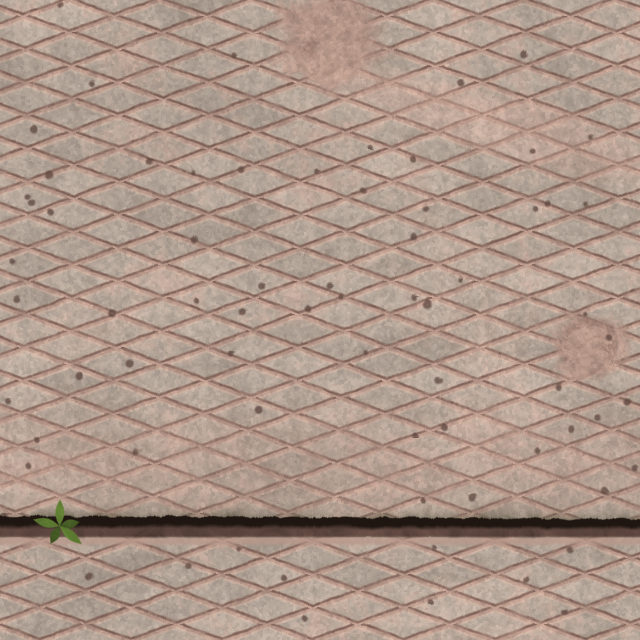
A Shadertoy shader for this texture:

```glsl
// Worn paving slabs stamped with a lattice of flat diamonds, split by a dark joint.
// Each slab is a skewed grid: raised tiles, dusty pink grooves, a lit rim and a shadow.
// Layered sines give stains and ragged edges; cellular noise gives grain and grit.

const vec2 PITCH = vec2(0.1422, 0.0518);  // diamond spacing across and up
const vec3 TILE_LIGHT = vec3(0.75, 0.69, 0.64);
const vec3 TILE_DARK = vec3(0.63, 0.575, 0.53);
const vec3 DUST = vec3(0.72, 0.595, 0.54);
const vec3 RIM = vec3(0.81, 0.70, 0.635);
const vec3 SHADOW = vec3(0.50, 0.385, 0.345);
const vec3 SOIL = vec3(0.36, 0.27, 0.24);
const vec3 BLACK = vec3(0.12, 0.085, 0.065);
const vec3 LEAF = vec3(0.32, 0.42, 0.17);

vec2 hash2(vec2 p) {
    vec2 q = vec2(dot(p, vec2(127.1, 311.7)), dot(p, vec2(269.5, 183.3)));
    return fract(sin(q) * 43758.5);
}

// Nearest scattered point: x = distance, y = random value of that point
vec2 cellular(vec2 p) {
    vec2 cell = floor(p), best = vec2(9.0, 0.0);
    for (int j = -1; j <= 1; j++)
    for (int i = -1; i <= 1; i++) {
        vec2 c = cell + vec2(i, j);
        vec2 h = hash2(c);
        float d = length(c + h - p);
        if (d < best.x) best = vec2(d, hash2(c + 17.3).x);
    }
    return best;
}

// Warped layered sines, roughly -1 to 1
float mottle(vec2 p) {
    float sum = 0.0, amp = 0.5;
    for (int i = 0; i < 6; i++) {
        p = mat2(0.8, 0.6, -0.6, 0.8) * p + 0.9 * sin(p.yx * 0.8 + 1.7);
        sum += amp * sin(p.x) * cos(p.y + 0.6);
        p = p * 1.9 + 3.1;
        amp *= 0.66;
    }
    return sum;
}

// Soft ragged patch: 1 inside, 0 outside
float patchMask(vec2 p, vec2 centre, vec2 radii, float ragged) {
    return 1.0 - smoothstep(0.55, 1.15, length((p - centre) / radii) + ragged);
}

// Band of half width w around zero, with soft edges
float band(float d, float w, float soft) {
    return 1.0 - smoothstep(w - soft, w + soft, abs(d));
}

// Diamond paving with one diamond centred on the given point
vec3 paving(vec2 p, vec2 centre, float wear, float px) {
    vec2 q = (p - centre) / PITCH;
    q += 0.018 * vec2(mottle(p * 55.0), mottle(p * 55.0 + 9.0));
    vec2 ab = vec2(q.x + q.y, q.y - q.x);
    vec2 id = floor(ab + 0.5), f = ab - id;
    float soft = 0.02 + 10.0 * px;
    float upper = max(f.x, f.y), lower = max(-f.x, -f.y);
    float stain = mottle(p * 16.0), fine = mottle(p * 110.0);

    float tone = 0.66 + 0.45 * (hash2(id).x - 0.5) + 0.45 * stain + 0.4 * fine;
    vec3 tile = mix(TILE_DARK, TILE_LIGHT, clamp(tone, 0.0, 1.2));
    vec3 dust = DUST * (1.0 + 0.09 * fine + 0.05 * stain);
    tile = mix(tile, dust, smoothstep(0.1, 0.9, stain + 0.5 * fine) * 0.5);

    float inside = 1.0 - smoothstep(0.41 - soft, 0.41 + soft, max(upper, lower));
    vec3 col = mix(dust, tile, inside);
    float lit = band(upper - 0.40, 0.035, soft) * step(lower, 0.42);
    float shade = band(lower - 0.435, 0.04, soft) * step(upper, 0.46);
    col = mix(col, RIM, lit * (0.65 + 0.3 * fine));
    col = mix(col, SHADOW, shade * clamp(0.85 + 0.5 * fine, 0.2, 1.0));
    return mix(col, dust, clamp(wear, 0.0, 0.95));
}

// Tapered leaf blade from root along an angle
float blade(vec2 p, vec2 root, float angle, float len, float px) {
    vec2 dir = vec2(cos(angle), sin(angle));
    float t = clamp(dot(p - root, dir) / len, 0.0, 1.0);
    float d = length(p - root - dir * t * len) - 0.007 * sin(3.14 * t);
    return 1.0 - smoothstep(-px, px, d);
}

void mainImage(out vec4 fragColor, in vec2 fragCoord) {
    vec2 p = fragCoord / iResolution.y;
    float px = 1.0 / iResolution.y;
    float rough = mottle(p * 45.0), broad = mottle(p * 7.0);

    // Worn areas: two bare patches, a sandy streak and dust near the joint
    float bare = patchMask(p, vec2(0.52, 0.94), vec2(0.09, 0.08), 0.35 * rough);
    float pit = patchMask(p, vec2(0.92, 0.46), vec2(0.065, 0.06), 0.4 * rough);
    float sand = patchMask(p, vec2(0.76, 0.81 - 0.3 * (p.x - 0.76)), vec2(0.3, 0.05), 0.3 * broad);
    float dusty = band(p.y - 0.27, 0.07, 0.07) * (0.35 + 0.25 * rough);
    float wear = bare + pit + 0.45 * sand + dusty + 0.25 * smoothstep(0.2, 0.8, broad);

    // Two slabs, the upper one bowed slightly sideways
    vec2 bowed = p + vec2(0.08 * (p.y - 0.7) * (p.y - 0.7), 0.0);
    float onUpper = step(0.177, p.y);
    vec3 col = paving(mix(p, bowed, onUpper), mix(vec2(0.56, 0.102), vec2(0.470, 0.586), onUpper), wear, px);
    col = mix(col, SHADOW, pit * smoothstep(-0.2, 0.5, rough) * 0.75);
    col = mix(col, SHADOW, bare * smoothstep(0.1, 0.7, rough) * 0.4);
    col *= 1.0 + 0.05 * broad + 0.05 * sand;

    // Grain and scattered grit
    col *= 0.95 + 0.11 * cellular(p * 190.0).y;
    vec2 grit = cellular(p * 19.0 + 0.05 * rough);
    float speck = step(0.78, grit.y) * (1.0 - smoothstep(0.05, 0.14, grit.x + 0.05 * rough));
    col = mix(col, SOIL, 0.75 * speck);

    // Joint: mossy ragged lip, black shade, soil below
    float top = 0.194 - 0.005 * p.x + 0.003 * mottle(p.xx * vec2(90.0, 60.0));
    float base = 0.161 + 0.001 * rough;
    float moss = exp(-max(p.y - top, 0.0) * 130.0) * step(base, p.y);
    col = mix(col, vec3(0.40, 0.38, 0.31), moss * clamp(0.6 + 0.5 * rough, 0.0, 1.0));
    col = mix(col, DUST, 0.75 * band(p.y - base + 0.006, 0.006, 0.004));
    float depth = (p.y - base) / (top - base) + 0.1 * rough;
    vec3 joint = mix(SOIL * (1.0 + 0.2 * rough), BLACK, smoothstep(0.35, 0.65, depth));
    float gap = smoothstep(base - 2.0 * px, base + 2.0 * px, p.y) * (1.0 - smoothstep(top - px, top + px, p.y));
    col = mix(col, joint, gap);

    // Small weed rooted in the joint
    for (int i = 0; i < 5; i++) {
        float k = float(i), h = hash2(vec2(k, 4.0)).x;
        float leaf = blade(p, vec2(0.093, 0.178), 0.2 + 1.35 * k, 0.025 + 0.02 * h, px);
        col = mix(col, LEAF * (0.6 + 0.6 * h + 0.2 * rough), leaf);
    }
    fragColor = vec4(clamp(col, 0.0, 1.0), 1.0);
}
```
